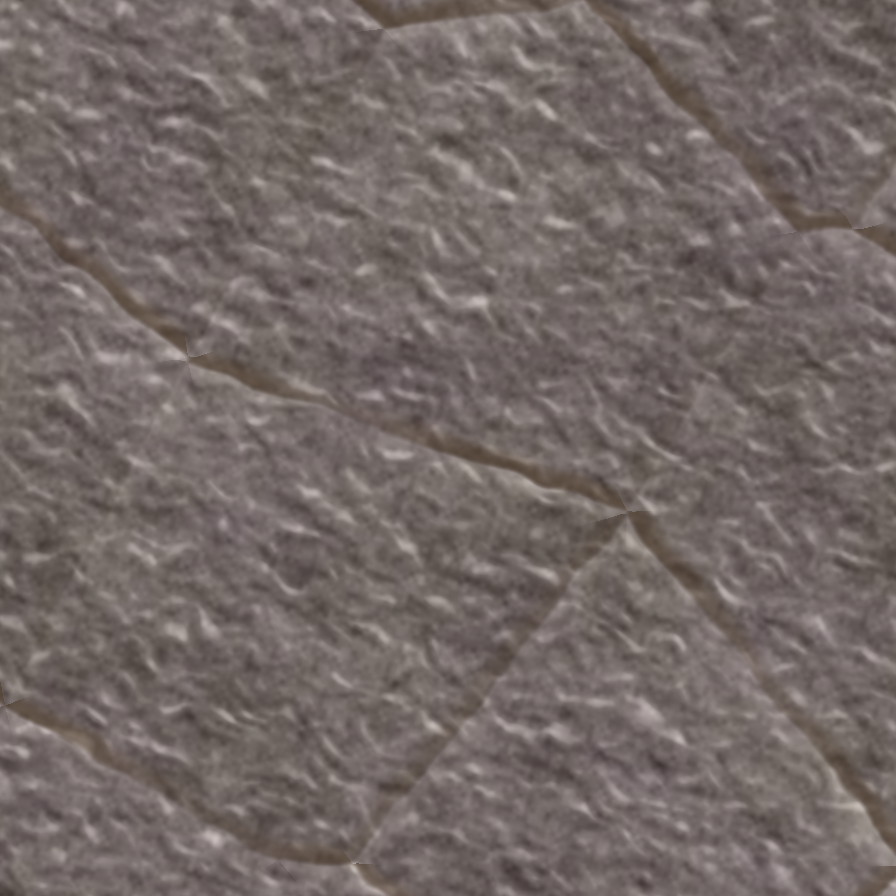
Give the GLSL for this texture, as a WebGL 2 fragment shader.

```glsl
#version 300 es
precision highp float;
// Rough grey-brown stone paving with slanted joints, lit from above.

uniform vec2 u_resolution;
out vec4 fragColor;

vec2 hash2(vec2 cell) {
  vec3 h = fract(cell.xyx * vec3(0.1031, 0.1030, 0.0973));
  h += dot(h, h.yzx + 33.33);
  return fract((h.xx + h.yz) * h.zy);
}

float valueNoise(vec2 p) {
  vec2 cell = floor(p), f = fract(p);
  f = f * f * (3.0 - 2.0 * f);
  float low = mix(hash2(cell).x, hash2(cell + vec2(1, 0)).x, f.x);
  float high = mix(hash2(cell + vec2(0, 1)).x, hash2(cell + vec2(1, 1)).x, f.x);
  return mix(low, high, f.y);
}

// Distance to the nearest scattered grain centre.
float cellular(vec2 p) {
  vec2 cell = floor(p), f = fract(p);
  float nearest = 4.0;
  for (int y = -1; y <= 1; y++)
    for (int x = -1; x <= 1; x++) {
      vec2 o = vec2(x, y);
      vec2 d = o + hash2(cell + o) - f;
      nearest = min(nearest, dot(d, d));
    }
  return sqrt(nearest);
}

mat2 rotation(float a) {
  return mat2(cos(a), sin(a), -sin(a), cos(a));
}

// Joint of the nearest neighbouring stone: xy = outward normal, z = distance.
vec3 stoneJoint(vec2 p) {
  vec2 cell = floor(p), f = fract(p);
  vec2 centre = vec2(0), centreCell = vec2(0);
  float nearest = 9.0;
  for (int y = -2; y <= 2; y++)
    for (int x = -2; x <= 2; x++) {
      vec2 o = vec2(x, y);
      vec2 d = o + 0.2 + 0.6 * hash2(cell + o + 40.0) - f;
      if (dot(d, d) < nearest) {
        nearest = dot(d, d);
        centre = d;
        centreCell = o;
      }
    }
  vec3 joint = vec3(0, 1, 9);
  for (int y = -2; y <= 2; y++)
    for (int x = -2; x <= 2; x++) {
      vec2 o = vec2(x, y);
      if (o == centreCell) continue;
      vec2 d = o + 0.2 + 0.6 * hash2(cell + o + 40.0) - f;
      vec2 normal = normalize(d - centre);
      float dist = dot(0.5 * (d + centre), normal);
      if (dist < joint.z) joint = vec3(normal, dist);
    }
  return joint;
}

// Bumpy surface, slightly stretched along a falling diagonal.
float surfaceHeight(vec2 p) {
  vec2 q = rotation(0.5) * p * vec2(1.0, 1.0);
  q *= vec2(0.75, 1.1);
  return 0.6 * valueNoise(q * 44.0) + 0.4 * valueNoise(rotation(0.6) * q * 88.0 + 7.0);
}

void main() {
  vec2 p = gl_FragCoord.xy / u_resolution.y;

  // Grain: lit bumps, pits, soft mottling and fine grit
  vec2 warp = vec2(valueNoise(p * 28.0), valueNoise(p * 28.0 + 50.0)) - 0.5;
  vec2 g = p + 0.014 * warp;
  float relief = surfaceHeight(g) - surfaceHeight(g + vec2(0.004, 0.009));
  float tone = 0.440 + 0.25 * relief;
  tone += 0.065 * (0.5 - cellular(rotation(0.4) * g * vec2(46.0, 56.0)));
  tone += 0.09 * (valueNoise(rotation(0.9) * g * 21.0) - 0.5);
  tone += 0.05 * (valueNoise(p * 5.0 + 3.0) - 0.5);
  tone += 0.075 * (valueNoise(rotation(0.3) * p * 165.0) - 0.5);
  tone += 0.35 * max(relief - 0.13, 0.0);
  vec3 color = vec3(tone) - vec3(0.0, 0.040, 0.048);

  // Drifting violet and olive tints
  float tint = 0.6 * valueNoise(p * 7.0 + 20.0) + 0.4 * valueNoise(p * 38.0 + 9.0) - 0.5;
  color += tint * vec3(0.012, -0.008, 0.035);

  // Joints: pale upper rims meet brown grooves below the next stone
  mat2 slant = rotation(0.70);
  vec2 q = slant * (p + 0.010 * warp) * 2.1 + vec2(0.35, 0.6);
  vec3 joint = stoneJoint(q);
  float facing = dot(joint.xy, slant * normalize(vec2(0.35, 1.0)));
  float across = joint.z / 2.1 * sign(facing);
  float strength = smoothstep(0.05, 0.65, abs(facing));
  float wear = mix(0.4, 1.0, smoothstep(0.2, 0.7, valueNoise(p * 5.0 + 11.0)));
  float rim = smoothstep(-0.003, 0.004, across) * exp(-pow(across / 0.020, 2.0));
  float groove = smoothstep(0.004, -0.004, across) * smoothstep(-0.028, -0.008, across);
  color += rim * mix(0.35, 1.0, strength) * wear * vec3(0.115, 0.112, 0.108);
  vec3 soil = vec3(0.355, 0.295, 0.245) + 0.35 * (tone - 0.44);
  color = mix(color, soil, 0.88 * groove * strength * wear);

  fragColor = vec4(clamp(color, 0.0, 1.0), 1.0);
}
```
